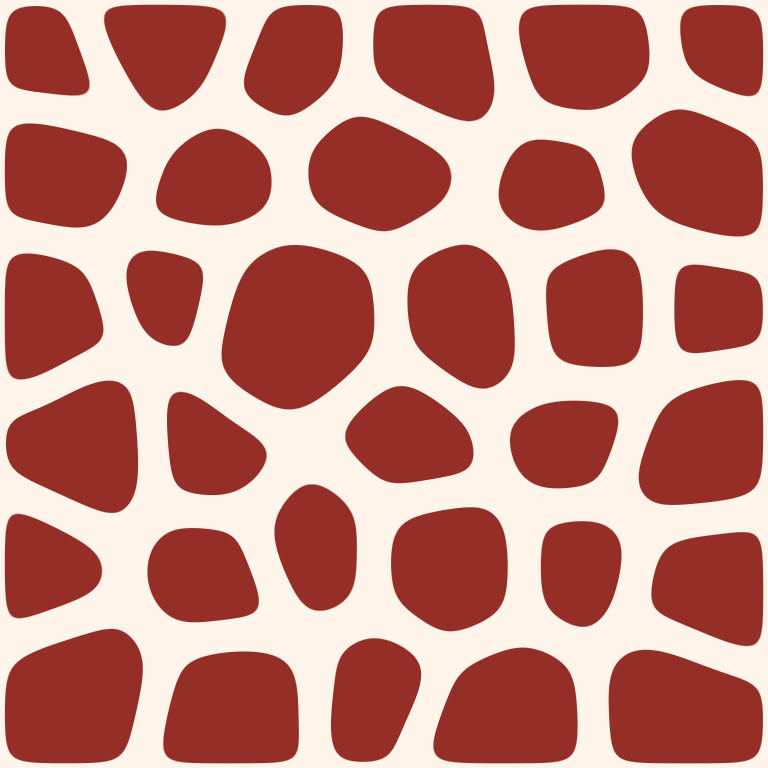
A Shadertoy shader for this pattern:

```glsl
// Rounded, pebble-like spots packed on a pale ground, all kept inside the canvas.
// Each spot is a cell of a weighted Voronoi diagram over staggered, jittered sites.
// A soft minimum of the border distances rounds the cells; noise bends their sides.

#define ROWS      6        // rows of sites; they alternate between 5 and 6 spots
#define JITTER    0.46     // site displacement, in grid cells
#define SIZE_VARY 0.009    // spread of the Voronoi weights
#define HALF_GAP  0.0205   // half the width of the channel between spots
#define MARGIN    0.006    // clearance along the canvas edge
#define ROUNDING  0.0145   // softness of the corners
#define BEND      0.03     // strength of the bending noise
#define BEND_FREQ 6.0      // noise cells across the canvas
#define SPOT      vec3(0.58, 0.18, 0.15)
#define GROUND    vec3(1.00, 0.96, 0.92)

vec3 hash3(vec2 p) {
    vec3 q = fract(p.xyx * vec3(0.1031, 0.1030, 0.0973));
    q += dot(q, q.yxz + 33.33);
    return fract((q.xxy + q.yzz) * q.zyx);
}

// Smooth two-channel value noise, centred on zero
vec2 noise2(vec2 p) {
    vec2 i = floor(p), f = p - i;
    f = f * f * f * (f * (f * 6.0 - 15.0) + 10.0);
    vec2 low  = mix(hash3(i).xy, hash3(i + vec2(1, 0)).xy, f.x);
    vec2 high = mix(hash3(i + vec2(0, 1)).xy, hash3(i + vec2(1, 1)).xy, f.x);
    return mix(low, high, f.y) - 0.5;
}

int columns(int row) {
    return 5 + row % 2;
}

// Site position in xy, weight in z
vec3 site(int row, int col) {
    vec3 h = hash3(vec2(col, row) + 17.0);
    vec2 cell = vec2(col, row) + 0.5 + JITTER * (h.xy - 0.5);
    return vec3(cell / vec2(columns(row), ROWS), SIZE_VARY * h.z);
}

float power(vec2 p, vec3 s) {
    vec2 d = p - s.xy;
    return dot(d, d) - s.z;
}

// Distance to the rounded outline, positive inside a spot
float spotDistance(vec2 uv) {
    vec2 p = uv + BEND * noise2(uv * BEND_FREQ + 40.0);

    // Owner of this point
    float nearest = 1e5;
    vec3 owner = vec3(0);
    ivec2 ownerId = ivec2(0);
    for (int row = 0; row < ROWS; row++)
        for (int col = 0; col < columns(row); col++) {
            vec3 s = site(row, col);
            float d = power(p, s);
            if (d < nearest) {
                nearest = d;
                owner = s;
                ownerId = ivec2(col, row);
            }
        }

    // Soft minimum over the canvas edges and the borders with all other cells
    vec4 walls = vec4(uv, 1.0 - uv) + HALF_GAP - MARGIN;
    float sum = dot(exp(-walls / ROUNDING), vec4(1));
    for (int row = 0; row < ROWS; row++)
        for (int col = 0; col < columns(row); col++) {
            if (ivec2(col, row) == ownerId) continue;
            vec3 s = site(row, col);
            float border = (power(p, s) - nearest) / (2.0 * distance(s.xy, owner.xy));
            sum += exp(-border / ROUNDING);
        }
    return -ROUNDING * log(sum) - HALF_GAP;
}

void mainImage(out vec4 fragColor, in vec2 fragCoord) {
    vec2 uv = fragCoord / iResolution.xy;
    float cover = clamp(spotDistance(uv) * iResolution.y + 0.5, 0.0, 1.0);
    fragColor = vec4(mix(GROUND, SPOT, cover), 1.0);
}
```
